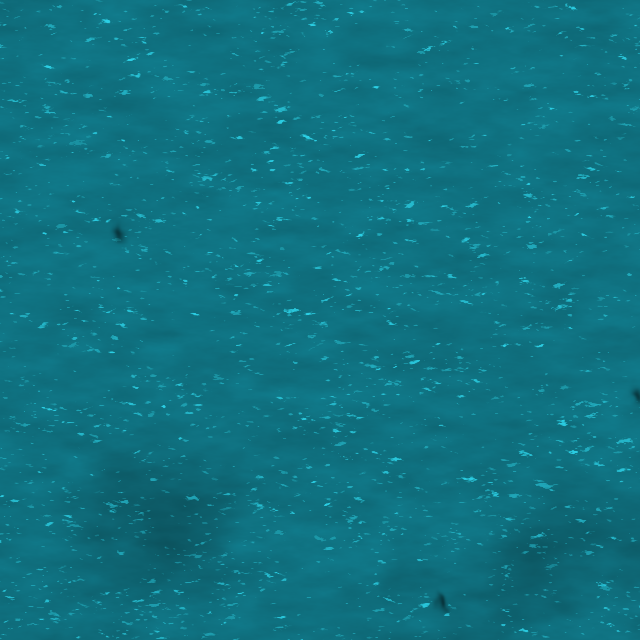
A Shadertoy shader for this texture:

```glsl
const vec3 DEEP_TEAL = vec3(0.040, 0.265, 0.300);
const vec3 TEAL = vec3(0.060, 0.445, 0.505);
const vec3 FLECK_DIM = vec3(0.100, 0.570, 0.630);
const vec3 FLECK_BRIGHT = vec3(0.180, 0.850, 0.940);

const vec2 MOTTLE_SCALE = vec2(16.0, 42.0);
const float MOTTLE_CONTRAST = 0.23;
const float SHADOW_SCALE = 4.5;
const float SHADOW_STRENGTH = 0.58;
const float SHADOW_TOP = 0.46;

const vec2 LARGE_GRID = vec2(36.0, 58.0);
const vec2 LARGE_RADIUS = vec2(0.0066, 0.0024);
const float LARGE_SHARE = 0.33;
const vec2 SMALL_GRID = vec2(72.0, 112.0);
const vec2 SMALL_RADIUS = vec2(0.0033, 0.0012);
const float SMALL_SHARE = 0.27;
const vec2 RAGGED_SCALE = vec2(170.0, 400.0);
const float RAGGEDNESS = 2.6;
const float MAX_TILT = 0.4;

const vec2 SPOTS[3] = vec2[3](vec2(0.185, 0.633), vec2(0.690, 0.058), vec2(0.998, 0.382));
const vec2 SPOT_RADIUS = vec2(0.009, 0.014);
const float SPOT_STRENGTH = 0.5;

float hash(vec2 p) {
    return fract(sin(dot(p, vec2(127.1, 311.7))) * 43758.5453);
}

vec2 hash2(vec2 p) {
    return vec2(hash(p), hash(p + 57.3));
}

mat2 rotation(float angle) {
    float c = cos(angle), s = sin(angle);
    return mat2(c, -s, s, c);
}

float noise(vec2 p) {
    vec2 cell = floor(p), f = fract(p);
    f = f * f * (3.0 - 2.0 * f);
    return mix(mix(hash(cell), hash(cell + vec2(1, 0)), f.x),
               mix(hash(cell + vec2(0, 1)), hash(cell + vec2(1, 1)), f.x), f.y);
}

float fbm(vec2 p) {
    float sum = 0.0, weight = 0.5;
    for (int i = 0; i < 5; i++) {
        sum += weight * noise(p);
        p = rotation(-0.06) * p * 2.03 + 17.7;
        weight *= 0.5;
    }
    return sum / 0.96875;
}

// Ragged, nearly horizontal flecks; returns coverage and brightness.
vec2 flecks(vec2 uv, vec2 grid, vec2 radius, float share, float seed, float pixel) {
    vec2 home = floor(uv * grid), result = vec2(0.0);
    vec2 grain = rotation(0.04) * uv * RAGGED_SCALE + seed;
    float ragged = 0.65 * noise(grain) + 0.35 * noise(grain * 2.1 + 9.0);
    ragged = (ragged - 0.53) * RAGGEDNESS;
    for (int y = -1; y <= 1; y++)
    for (int x = -1; x <= 1; x++) {
        vec2 cell = home + vec2(x, y);
        vec2 id = cell + seed;
        vec2 center = (cell + hash2(id)) / grid;
        float crowding = smoothstep(0.15, 0.85, noise(center * vec2(19.0, 30.0) + 5.0));
        if (hash(id + 11.9) > share * (0.25 + 1.5 * crowding)) continue;

        vec2 growth = hash2(id + 23.1);
        vec2 size = radius * mix(vec2(0.5), vec2(1.7), growth * growth.x);
        vec2 q = rotation((hash(id + 37.7) - 0.5) * 2.0 * MAX_TILT) * (uv - center);
        float inside = 1.0 - length(q / size) + ragged;
        float blur = clamp(0.5 * pixel / size.y, 0.15, 0.5);
        float cover = smoothstep(-blur, blur, inside);
        float shine = mix(0.05, 1.0, hash(id + 71.3)) * smoothstep(-0.2, 0.8, inside);
        result = max(result, vec2(cover, cover * shine));
    }
    return result;
}

// Broad murky patches gathered low on the canvas, heavier to the left.
float shadow(vec2 uv) {
    float low = 1.0 - smoothstep(SHADOW_TOP - 0.28, SHADOW_TOP, uv.y + 0.14 * uv.x);
    float cloud = fbm(uv * vec2(1.0, 1.2) * SHADOW_SCALE + 4.0);
    return low * smoothstep(0.3, 0.8, cloud + 0.1 * (0.5 - uv.x));
}

// Small blurred dark blemishes.
float blemishes(vec2 uv) {
    float dark = 0.0;
    vec2 wobble = vec2(noise(uv * 90.0), noise(uv * 90.0 + 31.0)) - 0.5;
    for (int i = 0; i < 3; i++) {
        vec2 q = rotation(0.3) * (uv - SPOTS[i]) / SPOT_RADIUS + wobble;
        dark = max(dark, exp(-1.4 * dot(q, q)));
    }
    return dark;
}

void mainImage(out vec4 fragColor, in vec2 fragCoord) {
    vec2 uv = fragCoord / iResolution.y;
    float pixel = 1.0 / iResolution.y;
    float murk = shadow(uv);

    // Mottled water
    float mottle = fbm(uv * MOTTLE_SCALE) - 0.5;
    vec3 color = mix(TEAL, DEEP_TEAL, SHADOW_STRENGTH * murk);
    color *= 1.0 + MOTTLE_CONTRAST * mottle;

    // Flecks
    vec2 large = flecks(uv, LARGE_GRID, LARGE_RADIUS, LARGE_SHARE, 3.0, pixel);
    vec2 small = flecks(uv, SMALL_GRID, SMALL_RADIUS, SMALL_SHARE, 91.0, pixel);
    vec2 fleck = max(large, small * vec2(0.75, 0.6));
    vec3 fleckColor = mix(FLECK_DIM, FLECK_BRIGHT, fleck.y);
    color = mix(color, fleckColor, fleck.x * (0.92 - 0.4 * murk));

    color *= 1.0 - SPOT_STRENGTH * blemishes(uv);
    fragColor = vec4(color, 1.0);
}
```
